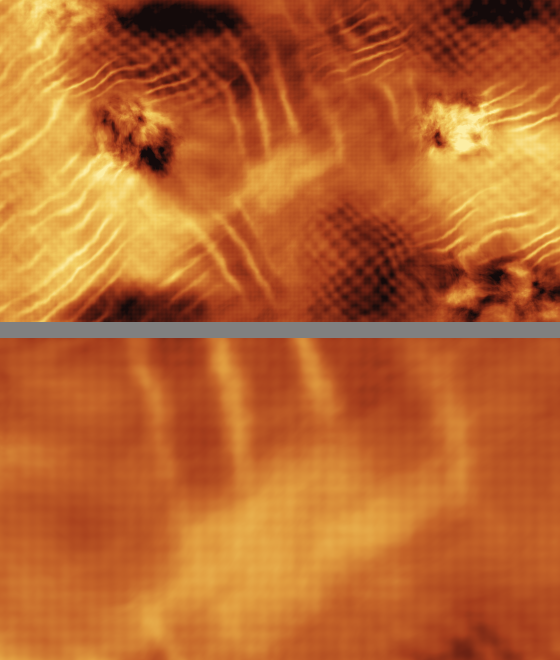
Top, the full canvas; bottom, a detail of the centre.
A Shadertoy shader for this background:

```glsl
#define WARP 0.14
#define BASE_HEAT 0.46
#define CLOUD_GAIN 0.5
#define ROUGH_GAIN 0.26
#define GRIT_GAIN 3.0
#define RIPPLE_SPACING 0.056
#define FLAME_SPACING 0.088
#define SCALE_SPACING 0.036
#define STREAK_SPACING 0.038
#define WEAVE_PERIOD 0.0137
#define WEAVE_GAIN 0.009

float hash(vec2 p) {
    return fract(sin(dot(p, vec2(127.1, 311.7))) * 43758.5453);
}

float noise(vec2 p) {
    vec2 i = floor(p), f = fract(p);
    f = f * f * (3.0 - 2.0 * f);
    return mix(mix(hash(i), hash(i + vec2(1, 0)), f.x),
               mix(hash(i + vec2(0, 1)), hash(i + vec2(1, 1)), f.x), f.y);
}

float fbm(vec2 p) {
    float sum = 0.0, gain = 0.5;
    for (int i = 0; i < 5; i++) {
        sum += gain * noise(p);
        p = mat2(1.6, 1.2, -1.2, 1.6) * p + 3.7;
        gain *= 0.5;
    }
    return sum;
}

// Soft ellipse with a flat core
float blob(vec2 p, vec2 centre, vec2 radius) {
    vec2 d = (p - centre) / radius;
    float r2 = dot(d, d);
    return exp(-r2 * r2);
}

// Crests along the given angle, bent and broken into short pieces by noise
float crests(vec2 p, float angle, float spacing) {
    vec2 along = vec2(cos(angle), sin(angle));
    vec2 uv = vec2(dot(p, along), dot(p, vec2(-along.y, along.x))) / spacing;
    float bend = 0.9 * noise(p * 0.4 / spacing) + 0.45 * fbm(uv * 0.9 + 5.0);
    float s = 0.5 + 0.5 * sin(6.2832 * (uv.y + bend));
    float pieces = smoothstep(0.25, 0.75, noise(uv * vec2(0.55, 0.9) + 9.0));
    return (s * s * s - 0.31) * (0.15 + 1.25 * pieces);
}

// Two crossed waves forming small rounded scales
float scales(vec2 p) {
    vec2 q = 6.2832 * p / SCALE_SPACING + 5.0 * fbm(p * 9.0);
    float s = sin(q.x * 0.7 + q.y * 0.6) + 0.8 * sin(q.y * 0.8 - q.x * 0.6);
    return s * (0.3 + 1.1 * noise(p * 14.0));
}

vec3 fireColour(float heat) {
    vec3 ramp[7] = vec3[7](
        vec3(0.08, 0.04, 0.04), vec3(0.40, 0.12, 0.07), vec3(0.65, 0.24, 0.11),
        vec3(0.77, 0.39, 0.16), vec3(0.88, 0.61, 0.25), vec3(0.95, 0.80, 0.38),
        vec3(0.99, 0.93, 0.64));
    vec3 colour = ramp[0];
    for (int i = 1; i < 7; i++)
        colour = mix(colour, ramp[i], clamp(heat * 5.0 - float(i - 1), 0.0, 1.0));
    return colour;
}

void mainImage(out vec4 fragColor, in vec2 fragCoord) {
    vec2 p = fragCoord / iResolution.y;
    vec2 q = p + WARP * (vec2(fbm(p * 4.0), fbm(p * 4.0 + 17.3)) - 0.48);

    // Broad glowing masses
    float edge = 0.25 + 0.38 * smoothstep(0.58, 0.3, q.y);
    float left = 1.0 - smoothstep(edge - 0.11, edge + 0.11, q.x);
    float right = blob(q, vec2(1.68, 0.42), vec2(0.34, 0.23));
    float heat = BASE_HEAT + 0.46 * left + 0.5 * right;
    heat += 0.26 * blob(q, vec2(0.82, 0.43 + 0.3 * (q.x - 0.82)), vec2(0.28, 0.09));

    // Red hollows and dark cores
    float redLeft = blob(q, vec2(0.52, 0.83), vec2(0.29, 0.16));
    float redRight = blob(q, vec2(1.45, 0.92), vec2(0.4, 0.17));
    float redLow = blob(q, vec2(1.14, 0.17), vec2(0.2, 0.21));
    heat -= 0.22 * redLeft + 0.2 * redRight + 0.26 * redLow;
    vec2 soft = mix(p, q, 0.4);
    heat -= 0.34 * blob(soft, vec2(0.54, 0.95), vec2(0.23, 0.065));
    heat -= 0.34 * blob(soft, vec2(1.62, 0.97), vec2(0.25, 0.055));
    heat -= 0.74 * blob(soft, vec2(0.42, 0.02), vec2(0.24, 0.1));

    // Clouds, with a rougher layer stretched along the rising diagonal
    heat += CLOUD_GAIN * (fbm(q * 5.0 + 4.0) - 0.48);
    vec2 slanted = mat2(0.85, -0.53, 0.53, 0.85) * q;
    heat += ROUGH_GAIN * (fbm(slanted * vec2(13.0, 24.0)) - 0.48);

    // Ripples, flame folds, scales and thin bright streaks
    vec2 r = mix(p, q, 0.5);
    heat += 0.17 * left * crests(r, 0.72, RIPPLE_SPACING);
    float folds = blob(q, vec2(0.95, 0.75), vec2(0.33, 0.27))
                + blob(q, vec2(0.75, 0.2), vec2(0.16, 0.18));
    heat += 0.25 * folds * crests(r, -1.08, FLAME_SPACING);
    heat += 0.055 * (redLeft + redRight + redLow + 0.5 * right + 0.3 * left) * scales(r);
    float streaked = blob(q, vec2(1.55, 0.26), vec2(0.22, 0.1))
                   + blob(q, vec2(1.62, 0.65), vec2(0.15, 0.08))
                   + blob(q, vec2(1.13, 0.87), vec2(0.16, 0.12))
                   + blob(q, vec2(0.45, 0.73), vec2(0.25, 0.07));
    heat += 0.3 * streaked * crests(r, 0.45, STREAK_SPACING);

    // Turbulent clumps of ash and sparks
    float grit = blob(q, vec2(0.43, 0.55), vec2(0.17, 0.12))
               + blob(q, vec2(1.42, 0.59), vec2(0.15, 0.11))
               + 0.6 * blob(q, vec2(1.57, 0.1), vec2(0.28, 0.15))
               + 0.5 * blob(q, vec2(0.24, 0.96), vec2(0.2, 0.09));
    heat += grit * (GRIT_GAIN * (fbm(q * 13.0 + 2.0) - 0.48) - 0.05);

    // Faint woven grain
    vec2 weave = sin(6.2832 * p / WEAVE_PERIOD);
    heat += WEAVE_GAIN * (weave.x + weave.y);

    fragColor = vec4(fireColour(clamp(heat, 0.0, 1.2)), 1.0);
}
```
